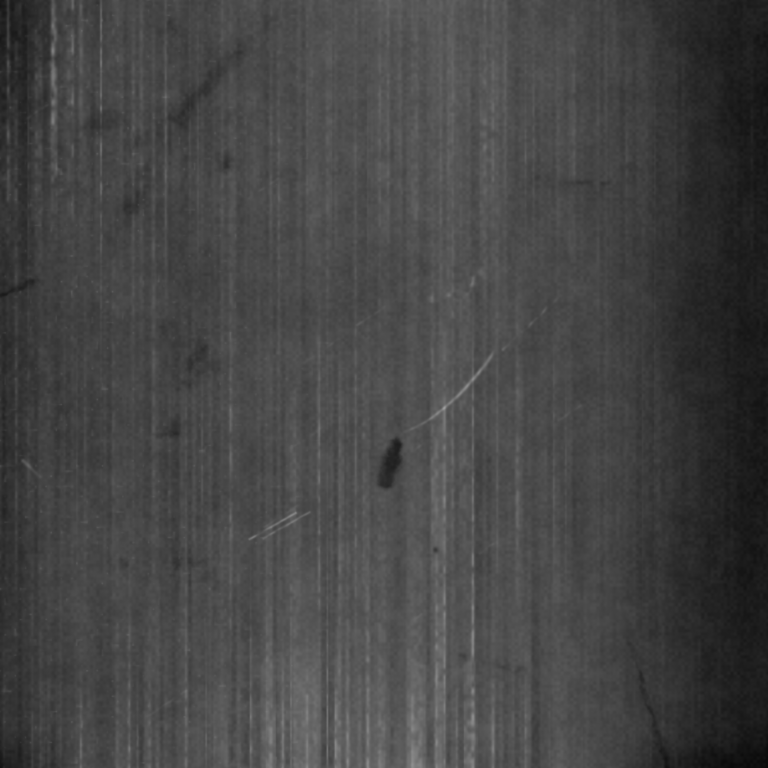
Give the GLSL for this texture, as a WebGL 2 fragment shader.

```glsl
#version 300 es
precision highp float;
// Worn dark metal sheet: vertical brushing, uneven light, smudges and scratches.
#define BASE_TONE 0.274
#define STREAK_CELLS 190.0
#define STREAK_AMOUNT 0.085
#define GLINT_AMOUNT 0.115
#define GRAIN_CELLS 235.0
#define GRAIN_AMOUNT 0.036
#define MOTTLE_AMOUNT 0.06
#define FAINT_SCRATCHES 16
#define SMUDGES 14
#define EDGE_SHADE 0.65

uniform vec2 u_resolution;
out vec4 fragColor;

float hash(vec2 p) {
    vec3 q = fract(vec3(p.xyx) * 0.1031);
    q += dot(q, q.yzx + 33.33);
    return fract((q.x + q.y) * q.z);
}

float noise(vec2 p) {
    vec2 i = floor(p), f = fract(p);
    f = f * f * (3.0 - 2.0 * f);
    return mix(mix(hash(i), hash(i + vec2(1, 0)), f.x),
               mix(hash(i + vec2(0, 1)), hash(i + vec2(1, 1)), f.x), f.y);
}

float fbm(vec2 p) {
    float sum = 0.0, weight = 0.5;
    for (int i = 0; i < 4; i++) {
        sum += weight * noise(p);
        p = p * 2.1 + 17.3;
        weight *= 0.5;
    }
    return sum;
}

float bell(float x, float width) {
    x /= width;
    return exp(-x * x);
}

// Soft line from a to b
float stroke(vec2 p, vec2 a, vec2 b, float width) {
    vec2 ab = b - a;
    float t = clamp(dot(p - a, ab) / dot(ab, ab), 0.0, 1.0);
    return bell(length(p - a - ab * t), width);
}

// Broad light and shade over the sheet
float lighting(vec2 p) {
    float tone = mix(0.66, 1.0, smoothstep(-0.01, 0.11, p.x)) * BASE_TONE;
    tone += 0.034 * bell(p.x - 0.54, 0.2);
    tone += 0.085 * bell(p.x - 0.43, 0.2) * bell(p.y, 0.2);
    tone += 0.03 * bell(p.x - 0.57, 0.14) * bell(p.y - 1.0, 0.25);
    tone *= 1.0 - EDGE_SHADE * smoothstep(0.75, 1.01, p.x);
    tone -= 0.07 * bell(p.x, 0.06) * smoothstep(0.65, 1.0, p.y);
    return tone - 0.07 * bell(p.y, 0.03) * smoothstep(0.3, 0.5, abs(p.x - 0.45));
}

// Fine vertical brush lines, dotted along their length, stronger in worn zones
float brushing(vec2 p) {
    float corner = bell(p.x - 0.1, 0.09) * smoothstep(0.6, 1.0, p.y);
    float foot = bell(p.x - 0.42, 0.2) * bell(p.y, 0.27);
    float band = bell(p.x - 0.6, 0.06);
    float wear = 0.5 + 0.5 * noise(p * vec2(9.0, 3.0)) + 2.1 * corner + 1.5 * foot + 0.4 * band;
    float broken = 0.3 + 1.4 * noise(vec2(p.x * STREAK_CELLS, p.y * 120.0));
    float lines = 0.65 * (noise(vec2(p.x * STREAK_CELLS, p.y * 2.5)) - 0.5) * broken
                + 0.28 * (noise(vec2(p.x * 95.0 + 40.0, p.y * 2.0)) - 0.5)
                + 0.14 * (noise(vec2(p.x * 37.0 + 80.0, p.y * 1.5)) - 0.5);
    float glint = pow(noise(vec2(p.x * STREAK_CELLS + 500.0, p.y * 2.5)), 5.0) * broken;
    float shade = 1.0 - 0.65 * smoothstep(0.68, 0.95, p.x);
    float edgeLine = bell(p.x - 0.07, 0.004) * smoothstep(0.74, 0.9, p.y);
    return shade * wear * (STREAK_AMOUNT * lines + GLINT_AMOUNT * (glint * 0.6 - 0.06))
         + 0.12 * broken * edgeLine;
}

void main() {
    vec2 p = gl_FragCoord.xy / u_resolution;
    float rough = noise(p * 130.0);
    vec2 q = p + 0.016 * (vec2(fbm(p * 45.0), fbm(p * 45.0 + 90.0)) - 0.47);

    float tone = lighting(p) + brushing(p);
    tone += MOTTLE_AMOUNT * (fbm(p * 8.0) - 0.47);
    tone += 0.05 * (fbm(p * 40.0) - 0.47);
    tone += GRAIN_AMOUNT * (noise(p * GRAIN_CELLS) - 0.5);
    tone += 0.07 * pow(noise(p * 150.0 + 60.0), 14.0) * smoothstep(0.7, 0.05, p.x);

    // Scattered smudges and thin scratches
    for (int i = 0; i < SMUDGES; i++) {
        vec2 id = vec2(float(i), 7.0);
        vec2 a = vec2(0.06 + 0.28 * hash(id), 0.22 + 0.75 * hash(id + 31.0));
        vec2 b = a + vec2(0.03, 0.06) * (hash(id + 57.0) - 0.2);
        tone -= 0.1 * smoothstep(0.35, 0.8, fbm(p * 38.0)) * stroke(q, a, b, 0.015);
    }
    for (int i = 0; i < FAINT_SCRATCHES; i++) {
        vec2 id = vec2(float(i), 19.0);
        vec2 a = vec2(hash(id) * 0.85, hash(id + 23.0));
        vec2 b = a + vec2(0.045, 0.03) * (0.3 + hash(id + 61.0));
        tone += 0.06 * rough * rough * stroke(p, a, b, 0.002);
    }

    // Ragged stain, pit, diagonal shadow and cracks
    float stain = max(stroke(q, vec2(0.515, 0.422), vec2(0.508, 0.395), 0.009),
                      stroke(q, vec2(0.509, 0.4), vec2(0.5, 0.375), 0.012));
    tone -= 0.16 * smoothstep(0.08, 0.92, stain);
    tone -= 0.14 * bell(length(p - vec2(0.567, 0.284)), 0.004);
    float shadow = stroke(q, vec2(0.15, 0.69), vec2(0.23, 0.84), 0.013)
                 + stroke(q, vec2(0.23, 0.84), vec2(0.35, 0.98), 0.01);
    tone -= 0.08 * smoothstep(0.25, 0.75, fbm(p * 28.0)) * shadow;
    tone -= 0.05 * stroke(q, vec2(0.12, 0.84), vec2(0.15, 0.845), 0.013);
    tone -= 0.06 * rough * rough * stroke(q, vec2(0.69, 0.765), vec2(0.79, 0.762), 0.006);
    tone -= 0.08 * rough * rough * stroke(q, vec2(0.6, 0.145), vec2(0.68, 0.125), 0.005);
    tone -= 0.06 * stroke(q, vec2(0.0, 0.618), vec2(0.05, 0.636), 0.003);
    float crackX = 0.872 - 0.36 * p.y + 0.3 * p.y * p.y;
    tone -= (0.02 + 0.07 * rough) * bell(q.x - crackX, 0.004) * smoothstep(0.26, 0.08, p.y);

    // Bright curved scratch with a faint tail, and short nicks
    float s = p.x - 0.522;
    float arc = (p.y - 0.436 - 0.33 * s - 4.4 * s * s) / length(vec2(1.0, 0.33 + 8.8 * s));
    float along = smoothstep(-0.005, 0.02, s) * smoothstep(0.126, 0.115, s);
    float arcWidth = 0.0018 + 0.008 * max(s, 0.0);
    tone += (0.08 + 0.9 * s) * (0.35 + 1.1 * rough) * along * bell(arc, arcWidth);
    tone += 0.13 * rough * rough * stroke(p, vec2(0.655, 0.545), vec2(0.73, 0.615), 0.0022);
    for (int i = 0; i < 2; i++) {
        vec2 shift = vec2(0.018, 0.001) * float(i);
        tone += 0.2 * rough * stroke(p - shift, vec2(0.325, 0.298), vec2(0.385, 0.332), 0.0018);
    }
    tone += 0.14 * rough * rough * stroke(q, vec2(0.565, 0.612), vec2(0.61, 0.622), 0.007);
    tone += 0.14 * rough * rough * stroke(q, vec2(0.61, 0.622), vec2(0.623, 0.645), 0.006);
    tone += 0.14 * rough * stroke(p, vec2(0.03, 0.4), vec2(0.052, 0.38), 0.003);

    fragColor = vec4(vec3(clamp(tone, 0.04, 0.75)), 1.0);
}
```
